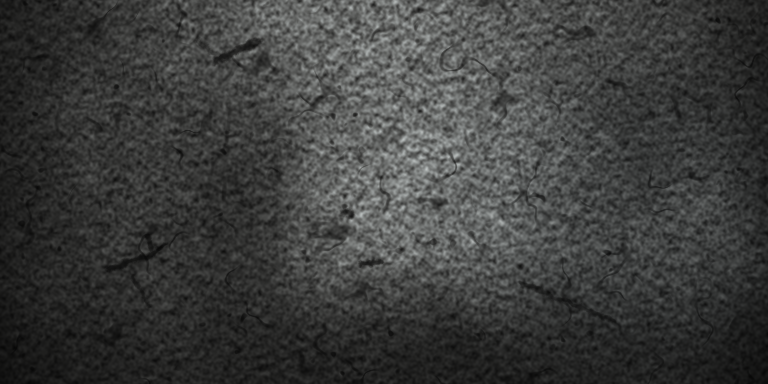
Give the GLSL for this texture, as a Shadertoy shader.

```glsl
#define BASE_TONE 0.225
#define GRAIN_SCALE 95.0
#define GRAIN_DEPTH 1.15
#define PIT_DEPTH 0.60
#define CRACK_DEPTH 0.42
#define SCRATCH_DEPTH 0.62
#define STREAK_DEPTH 0.35
#define EDGE_WARP 0.10
#define COOL_TINT vec3(0.985, 1.012, 1.005)
#define WARM_TINT vec3(1.010, 1.005, 0.975)

vec2 hashGradient(vec2 cell) {
    vec3 h = fract(vec3(cell.xyx) * vec3(0.1031, 0.1030, 0.0973));
    h += dot(h, h.yzx + 33.33);
    return fract((h.xx + h.yz) * h.zy) * 2.0 - 1.0;
}

float gradientNoise(vec2 p) {
    vec2 i = floor(p), f = p - i;
    vec2 u = f * f * f * (f * (f * 6.0 - 15.0) + 10.0);
    vec2 e = vec2(0.0, 1.0);
    float a = dot(hashGradient(i), f);
    float b = dot(hashGradient(i + e.yx), f - e.yx);
    float c = dot(hashGradient(i + e.xy), f - e.xy);
    float d = dot(hashGradient(i + e.yy), f - e.yy);
    return mix(mix(a, b, u.x), mix(c, d, u.x), u.y);
}

float fbm(vec2 p) {
    float sum = 0.0, amp = 0.5;
    mat2 turn = mat2(1.6, 1.2, -1.2, 1.6);
    for (int i = 0; i < 4; i++) {
        sum += amp * gradientNoise(p);
        p = turn * p + 17.3;
        amp *= 0.55;
    }
    return sum;
}

float blob(vec2 p, vec2 centre, vec2 radius) {
    vec2 q = (p - centre) / radius;
    return exp(-dot(q, q));
}

float scratch(vec2 p, vec2 a, vec2 b, float width) {
    vec2 pa = p - a, ba = b - a;
    float t = clamp(dot(pa, ba) / dot(ba, ba), 0.0, 1.0);
    return 1.0 - smoothstep(0.2 * width, width, length(pa - ba * t));
}

// Broad light and dark patches of the wall
float wallTone(vec2 p) {
    vec2 q = p + EDGE_WARP * vec2(fbm(p * 4.0 + 3.0), fbm(p * 4.0 + 41.0));
    float leftEdge = mix(0.3, 1.0, smoothstep(0.69, 0.80, q.x));
    float tone = BASE_TONE;
    tone += 0.23 * leftEdge * blob(q, vec2(1.10, 0.52), vec2(0.43, 0.28));
    tone += 0.17 * blob(q, vec2(0.85, 0.97), vec2(0.38, 0.24));
    tone += 0.07 * blob(q, vec2(1.32, 0.93), vec2(0.45, 0.28));
    tone += 0.10 * blob(q, vec2(1.86, 0.42), vec2(0.20, 0.23));
    tone += 0.06 * blob(q, vec2(0.16, 0.68), vec2(0.18, 0.13));
    tone += 0.07 * blob(q, vec2(1.06, 0.36), vec2(0.12, 0.05));
    tone -= 0.06 * blob(q, vec2(0.60, 0.42), vec2(0.16, 0.30));
    tone -= 0.08 * blob(q, vec2(1.62, 0.62), vec2(0.15, 0.22));
    tone -= 0.05 * blob(q, vec2(1.20, 0.08), vec2(0.50, 0.16));
    return tone * (1.0 + 0.35 * fbm(p * 5.0 + 9.0));
}

float vignette(vec2 p) {
    float side = smoothstep(-0.25, 0.50, p.x) * smoothstep(-0.25, 0.40, 2.0 - p.x);
    float base = mix(0.60, 1.0, smoothstep(-0.05, 0.35, p.y));
    return mix(0.30, 1.0, side) * base;
}

// Fine relief of the plaster
float grain(vec2 p) {
    mat2 turn = mat2(0.8, 0.6, -0.6, 0.8);
    vec2 q = turn * p * GRAIN_SCALE;
    float relief = gradientNoise(q * 0.5) - gradientNoise(q * 0.5 + vec2(0.35, -0.35));
    return 0.60 * gradientNoise(q + 5.0) + 0.50 * relief
         + 0.28 * gradientNoise(q * 0.27 + 71.0);
}

float hairCracks(vec2 p) {
    vec2 q = p + 0.025 * vec2(gradientNoise(p * 25.0), gradientNoise(p * 25.0 + 50.0));
    float line = 1.0 - smoothstep(0.01, 0.07, abs(gradientNoise(q * 13.0 + 7.0)));
    return line * smoothstep(0.0, 0.28, gradientNoise(p * 9.0 + 23.0));
}

float pits(vec2 p) {
    float holes = smoothstep(0.25, 0.48, gradientNoise(p * 42.0 + 13.0));
    return holes * smoothstep(-0.12, 0.25, gradientNoise(p * 6.0 + 31.0));
}

// Larger gouges at set places
float gouges(vec2 p) {
    vec2 q = p + 0.022 * vec2(fbm(p * 30.0), fbm(p * 30.0 + 60.0));
    float g = scratch(q, vec2(0.28, 0.297), vec2(0.39, 0.336), 0.014);
    g = max(g, scratch(q, vec2(0.39, 0.336), vec2(0.43, 0.365), 0.010));
    g = max(g, 0.8 * scratch(q, vec2(0.385, 0.385), vec2(0.40, 0.340), 0.010));
    g = max(g, 0.7 * scratch(q, vec2(0.345, 0.285), vec2(0.39, 0.205), 0.010));
    g = max(g, scratch(q, vec2(0.56, 0.840), vec2(0.67, 0.890), 0.014));
    g = max(g, 0.6 * scratch(q, vec2(0.52, 0.895), vec2(0.58, 0.845), 0.011));
    g = max(g, 0.7 * scratch(q, vec2(1.355, 0.263), vec2(1.60, 0.162), 0.010));
    g = max(g, scratch(q, vec2(0.895, 0.448), vec2(0.91, 0.445), 0.017));
    return max(g, scratch(q, vec2(0.945, 0.312), vec2(0.99, 0.318), 0.012));
}

void mainImage(out vec4 fragColor, in vec2 fragCoord) {
    vec2 p = fragCoord / iResolution.y;
    p.x *= 2.0 * iResolution.y / iResolution.x;

    float tone = wallTone(p) * vignette(p);
    float streak = smoothstep(0.12, 0.42, gradientNoise(p * vec2(48.0, 9.0) + 19.0));
    streak *= blob(p, vec2(0.57, 0.52), vec2(0.17, 0.38));

    tone *= max(0.25, 1.0 + GRAIN_DEPTH * grain(p));
    tone *= 1.0 - PIT_DEPTH * pits(p);
    tone *= 1.0 - CRACK_DEPTH * hairCracks(p);
    tone *= 1.0 - STREAK_DEPTH * streak;
    tone *= 1.0 - SCRATCH_DEPTH * gouges(p);

    float cool = blob(p, vec2(1.75, 0.40), vec2(0.45, 0.40));
    vec3 colour = tone * mix(WARM_TINT, COOL_TINT, clamp(cool + 1.6 * tone, 0.0, 1.0));
    fragColor = vec4(clamp(colour, 0.0, 1.0), 1.0);
}
```
